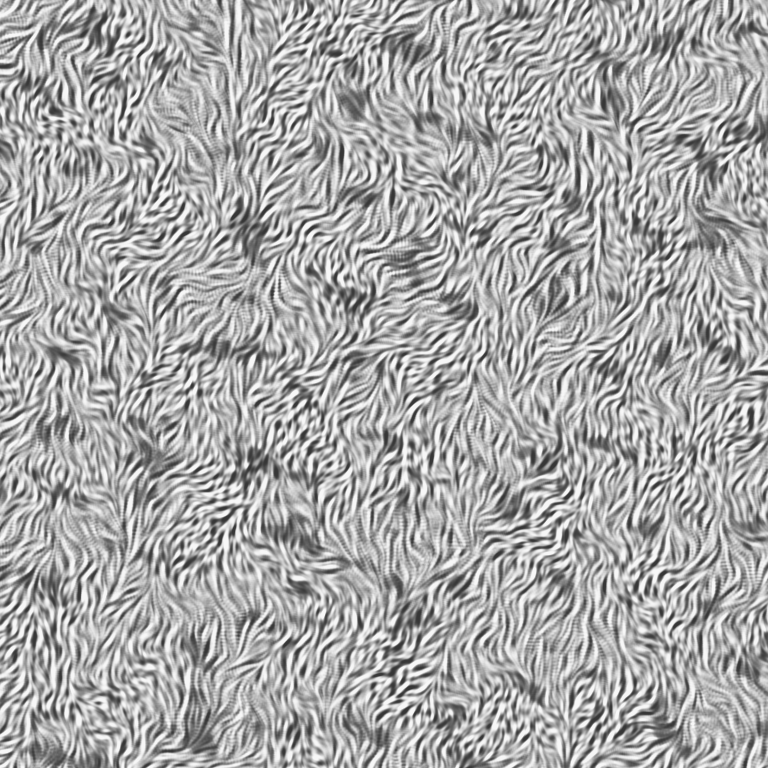
Reproduce this texture procedurally as a Shadertoy shader.

```glsl
// Matted grey fleece: short combed strands with dark pits and shaded tufts.

const float STRAND_FREQ  = 120.0;  // strand cells across the canvas
const float FIBRE_FREQ   = 231.0;  // finer fibres on the strands
const float FIBRE_AMOUNT = 0.3;
const float STRAND_GAIN  = 8.0;    // brings strand height to unit spread
const int   HALF_STEPS   = 3;      // smear samples on each side
const float COMB_ANGLE   = 1.33;   // main lie of the pile, in radians
const float SWIRL_BROAD  = 2.2;
const float SWIRL_FINE   = 1.7;
const vec2  LIGHT_OFFSET = vec2(-0.3, 0.27);  // towards the light, in cells
const float MID_LEVEL    = 0.605;
const float HEIGHT_TONE  = 0.10;
const float RELIEF_TONE  = 0.125;
const float TUFT_SHADE   = 0.27;
const float DARK_GREY    = 0.21;
const float LIGHT_GREY   = 0.97;

float hash(vec2 p) {
    return fract(sin(dot(p, vec2(127.1, 311.7))) * 43758.5453);
}

float cornerSlope(vec2 cell, vec2 offset) {
    float a = 6.28319 * hash(cell);
    return dot(vec2(cos(a), sin(a)), offset);
}

// Gradient noise, centred on zero
float noise(vec2 p) {
    vec2 i = floor(p), f = fract(p);
    vec2 u = f * f * f * (f * (f * 6.0 - 15.0) + 10.0);
    vec2 e = vec2(1.0, 0.0);
    float low  = mix(cornerSlope(i, f), cornerSlope(i + e, f - e), u.x);
    float high = mix(cornerSlope(i + e.yx, f - e.yx),
                     cornerSlope(i + 1.0, f - 1.0), u.x);
    return mix(low, high, u.y);
}

// Lie of the pile, leaning and swirling from place to place
vec2 combDirection(vec2 p) {
    float a = COMB_ANGLE + SWIRL_BROAD * noise(p * 7.0 + 3.7)
                         + SWIRL_FINE * noise(p * 24.0 + 51.3);
    return vec2(cos(a), sin(a));
}

// Strand height: noise smeared along the lie of the pile
float strandHeight(vec2 p) {
    float spacing = clamp(0.4 + 0.5 * noise(p * 9.0 + 17.9), 0.25, 0.55);
    vec2 stride = combDirection(p) * spacing / STRAND_FREQ;
    float sum = 0.0, total = 0.0;
    for (int k = -HALF_STEPS; k <= HALF_STEPS; k++) {
        float weight = float(HALF_STEPS + 1 - abs(k));
        vec2 q = p + float(k) * stride;
        sum += weight * (noise(q * STRAND_FREQ)
                       + FIBRE_AMOUNT * noise(q * FIBRE_FREQ + 9.4));
        total += weight;
    }
    return STRAND_GAIN * sum / total;
}

// Ragged clumps that lie in shade
float tuftMask(vec2 p, float height) {
    vec2 q = vec2(p.x, p.y + 0.35 * p.x);
    float clump = noise(q * vec2(15.0, 23.0) + 31.6)
                + 0.5 * noise(p * 43.0 + 7.2);
    return smoothstep(0.14, 0.5, clump - 0.05 * height);
}

void mainImage(out vec4 fragColor, in vec2 fragCoord) {
    vec2 p = fragCoord / iResolution.y;

    // Side light on the strands
    float height = strandHeight(p);
    float relief = height - strandHeight(p + LIGHT_OFFSET / STRAND_FREQ);
    float detail = HEIGHT_TONE * height + RELIEF_TONE * relief;

    // Tufts are darker and softer
    float tuft = tuftMask(p, height);
    float level = MID_LEVEL + detail * (1.0 - 0.4 * tuft) - TUFT_SHADE * tuft;

    float grey = mix(DARK_GREY, LIGHT_GREY, smoothstep(0.0, 1.0, level));
    fragColor = vec4(vec3(grey), 1.0);
}
```
